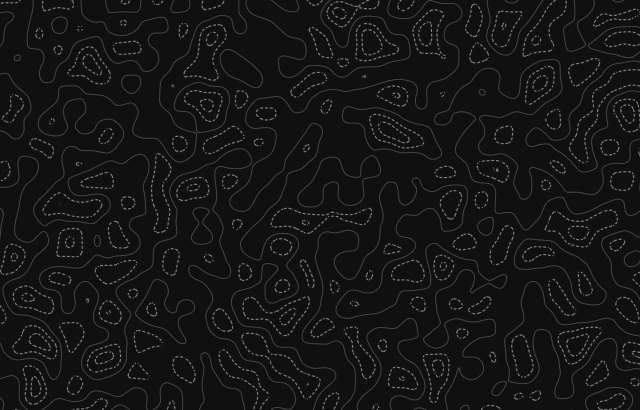
Give the GLSL for this pattern, as a WebGL 2 fragment shader.

```glsl
#version 300 es
precision highp float;

uniform vec2 u_resolution;
out vec4 fragColor;

// Colours
const vec3 GROUND = vec3(0.064);
const vec3 SOLID_INK = vec3(0.28);
const vec3 DASH_INK = vec3(0.50);

// Lengths, in canvas heights
const float CELL = 0.077;
const float SOLID_WIDTH = 0.0023;
const float DASH_WIDTH = 0.0029;
const float DASH_PERIOD = 0.0115;
const float DASH_FILL = 0.62;
const float SLOPE_STEP = 0.0015;

// Terrain levels and roughness
const float SOLID_LEVEL = 0.03;
const float RING_LEVEL = 0.33;
const float PEAK_LEVEL = 0.58;
const float SWELL_SCALE = 0.67;
const float SWELL_AMOUNT = 0.5;

const float PI = 3.14159;
const mat2 TILT = mat2(0.8, 0.6, -0.6, 0.8);

// Integer hash of a lattice point, from 0 to 1
float hash(ivec2 cell) {
    uvec2 q = uvec2(cell) * uvec2(1597u, 3571u);
    uint h = (q.x ^ (q.y << 8)) * 747796u + q.y;
    h = (h ^ (h >> 15)) * 739981u;
    h = (h ^ (h >> 13)) * 668265u;
    h ^= h >> 16;
    return float(h & 65535u) / 65536.0;
}

float cornerSlope(ivec2 cell, vec2 offset) {
    float angle = 2.0 * PI * hash(cell);
    return dot(vec2(cos(angle), sin(angle)), offset);
}

float gradientNoise(vec2 p) {
    ivec2 cell = ivec2(floor(p));
    vec2 f = fract(p);
    vec2 u = f * f * f * (f * (f * 6.0 - 15.0) + 10.0);
    float low = mix(cornerSlope(cell, f),
                    cornerSlope(cell + ivec2(1, 0), f - vec2(1, 0)), u.x);
    float high = mix(cornerSlope(cell + ivec2(0, 1), f - vec2(0, 1)),
                     cornerSlope(cell + ivec2(1, 1), f - vec2(1, 1)), u.x);
    return mix(low, high, u.y);
}

// Small hills over broader swells; the tilts hide the lattice
float terrain(vec2 p) {
    vec2 q = TILT * p / CELL + 40.0;
    return gradientNoise(q)
         + SWELL_AMOUNT * gradientNoise(TILT * q * SWELL_SCALE + 91.3);
}

vec2 terrainSlope(vec2 p) {
    vec2 e = vec2(SLOPE_STEP, 0.0);
    return vec2(terrain(p + e.xy) - terrain(p - e.xy),
                terrain(p + e.yx) - terrain(p - e.yx)) / (2.0 * SLOPE_STEP);
}

// Antialiased coverage of a band around zero distance
float band(float dist, float width, float pixel) {
    return clamp(0.5 + (0.5 * width - dist) / pixel, 0.0, 1.0);
}

// Dashes run along the nearest of eight contour directions
float dashes(vec2 p, vec2 slope, float pixel) {
    float sector = PI / 4.0;
    float angle = round(atan(slope.x, -slope.y) / sector) * sector;
    float along = dot(p, vec2(cos(angle), sin(angle)));
    float dist = abs(fract(along / DASH_PERIOD) - 0.5) * DASH_PERIOD;
    return band(dist, DASH_FILL * DASH_PERIOD, pixel);
}

void main() {
    float pixel = 1.0 / u_resolution.y;
    vec2 p = gl_FragCoord.xy * pixel;

    float height = terrain(p);
    vec2 slope = terrainSlope(p);
    float steepness = max(length(slope), 0.4);

    // Solid contour
    float solidDist = abs(height - SOLID_LEVEL) / steepness;
    float solid = band(solidDist, SOLID_WIDTH, pixel);

    // Dashed rings around hills and hollows
    float relief = abs(height);
    float ringDist = min(abs(relief - RING_LEVEL), abs(relief - PEAK_LEVEL)) / steepness;
    float ring = band(ringDist, DASH_WIDTH, pixel) * dashes(p, slope, pixel);

    vec3 color = mix(GROUND, SOLID_INK, solid);
    color = mix(color, DASH_INK, ring);
    fragColor = vec4(color, 1.0);
}
```
